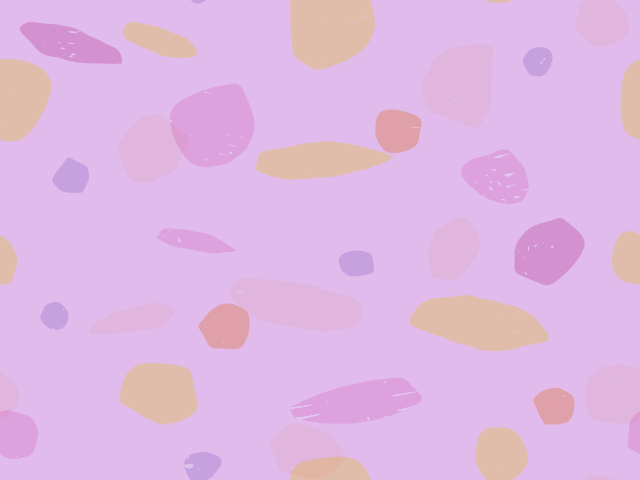
This pattern is drawn by a Shadertoy shader. Its source:

```glsl
// Terrazzo of translucent, worn paper chips scattered on a flat lilac ground.
// Each chip is an intersection of jittered half-planes with softened corners;
// every colour family is one layer that tints the layers beneath it.

const float TAU = 6.28319;
const int FAMILIES = 6;
const int SIDES = 7;
const vec3 GROUND = vec3(0.878, 0.735, 0.920);
const vec3 SPECK = vec3(0.880, 0.775, 0.940);

// Chip colour, and how heavily its surface is worn
const vec4 PAINT[FAMILIES] = vec4[FAMILIES](
    vec4(0.878, 0.710, 0.870, 0.50),   // blush
    vec4(0.878, 0.740, 0.670, 0.35),   // sand
    vec4(0.868, 0.632, 0.870, 1.00),   // orchid
    vec4(0.780, 0.628, 0.880, 0.80),   // violet
    vec4(0.878, 0.628, 0.668, 0.85),   // coral
    vec4(0.830, 0.570, 0.815, 0.90));  // magenta

// Number of chips, smallest radius, largest radius, one bar in every n chips
const vec4 CHIPS[FAMILIES] = vec4[FAMILIES](
    vec4(8.0, 0.045, 0.090, 7.0),
    vec4(8.0, 0.045, 0.100, 3.0),
    vec4(5.0, 0.035, 0.095, 3.0),
    vec4(5.0, 0.030, 0.040, 9.0),
    vec4(3.0, 0.040, 0.055, 9.0),
    vec4(2.0, 0.060, 0.075, 2.0));

const vec2 SCATTER_STEP = vec2(0.7549, 0.5698);  // low-discrepancy sequence
const vec2 SCATTER_START = vec2(0.21, 0.37);
const float SCATTER_JITTER = 0.08;
const vec2 SPECK_FREQUENCY = vec2(60.0, 105.0);
const float EDGE_WOBBLE = 0.0025;

vec2 hash2(vec2 p) {
    vec3 q = fract(p.xyx * vec3(0.1031, 0.1030, 0.0973));
    q += dot(q, q.yzx + 33.33);
    return fract((q.xx + q.yz) * q.zy);
}

float cornerSlope(vec2 cell, vec2 offset) {
    float a = TAU * hash2(cell + 57.0).x;
    return dot(vec2(cos(a), sin(a)), offset);
}

float gradientNoise(vec2 p) {
    vec2 i = floor(p), f = p - i;
    vec2 u = f * f * f * (f * (f * 6.0 - 15.0) + 10.0);
    vec2 e = vec2(1.0, 0.0);
    return mix(mix(cornerSlope(i, f), cornerSlope(i + e, f - e), u.x),
               mix(cornerSlope(i + e.yx, f - e.yx), cornerSlope(i + 1.0, f - 1.0), u.x), u.y);
}

mat2 rotation(float a) {
    return mat2(cos(a), sin(a), -sin(a), cos(a));
}

float softMax(float a, float b, float k) {
    float h = max(k - abs(a - b), 0.0);
    return max(a, b) + h * h * 0.25 / k;
}

// Distance to an irregular convex chip with half axes "axes"
float chipDistance(vec2 p, vec2 axes, float seed) {
    if (length(p) > 1.8 * axes.x) return axes.x * 0.3;
    float d = -1.0;
    for (int i = 0; i < SIDES; i++) {
        vec2 h = hash2(vec2(float(i) + 3.0, seed * 1.7 + 11.0));
        float a = TAU * (float(i) + 0.7 * h.x) / float(SIDES);
        vec2 normal = vec2(cos(a), sin(a)) / axes;
        float side = (dot(normal, p) - mix(0.84, 1.04, h.y)) / length(normal);
        float rounding = axes.y * mix(0.06, 0.6, fract(h.x * 7.0 + h.y * 5.0));
        d = softMax(d, side, rounding);
    }
    return d;
}

// Nearest chip of one family; the scatter wraps around the canvas edges
float familyDistance(vec2 p, vec2 tile, vec4 chips, float firstIndex) {
    float d = 1.0;
    for (int k = 0; k < int(chips.x); k++) {
        float index = firstIndex + float(k);
        vec2 h = hash2(vec2(index + 5.0, 19.0));
        vec2 g = hash2(vec2(index + 8.0, 43.0));
        vec2 centre = fract(SCATTER_START + index * SCATTER_STEP) * tile;
        centre += SCATTER_JITTER * (g - 0.5);
        vec2 q = mod(p - centre + 0.5 * tile, tile) - 0.5 * tile;

        bool isBar = chips.w < 8.0 && k % int(chips.w) == 0;
        float stretch = isBar ? mix(2.4, 3.7, h.x) : mix(1.0, 1.35, h.x);
        float angle = isBar ? 0.7 * (h.y - 0.5) : TAU * h.y;
        float radius = mix(chips.y, chips.z, (float(k) + 0.5) / chips.x);
        vec2 axes = radius * vec2(sqrt(stretch), inversesqrt(stretch));
        d = min(d, chipDistance(rotation(angle) * q, axes, index));
    }
    return d;
}

void mainImage(out vec4 fragColor, in vec2 fragCoord) {
    float pixel = 1.0 / iResolution.y;
    vec2 p = fragCoord * pixel;
    vec2 tile = vec2(iResolution.x * pixel, 1.0);

    // Fine slanted specks, denser in some patches
    vec2 grain = rotation(0.3) * p * SPECK_FREQUENCY.x;
    grain.y *= SPECK_FREQUENCY.y / SPECK_FREQUENCY.x;
    float specks = gradientNoise(grain + 5.0 * gradientNoise(p * 8.0));
    float patches = smoothstep(-0.2, 0.4, gradientNoise(p * 11.0 + 31.0));
    float softness = 0.5 * SPECK_FREQUENCY.x * pixel;
    float wobble = EDGE_WOBBLE * gradientNoise(p * 28.0);

    // Lay the families over each other as tints
    vec3 colour = GROUND;
    float index = 0.0;
    for (int f = 0; f < FAMILIES; f++) {
        float d = familyDistance(p, tile, CHIPS[f], index) + wobble;
        float cover = 1.0 - smoothstep(-0.7 * pixel, 0.7 * pixel, d);
        float limit = 0.62 - PAINT[f].a * (0.07 + 0.20 * patches);
        float worn = smoothstep(limit - softness, limit + softness, specks);
        vec3 layer = mix(colour * PAINT[f].rgb / GROUND, SPECK, worn * mix(0.5, 1.0, PAINT[f].a));
        colour = mix(colour, layer, cover);
        index += CHIPS[f].x;
    }
    fragColor = vec4(colour, 1.0);
}
```
